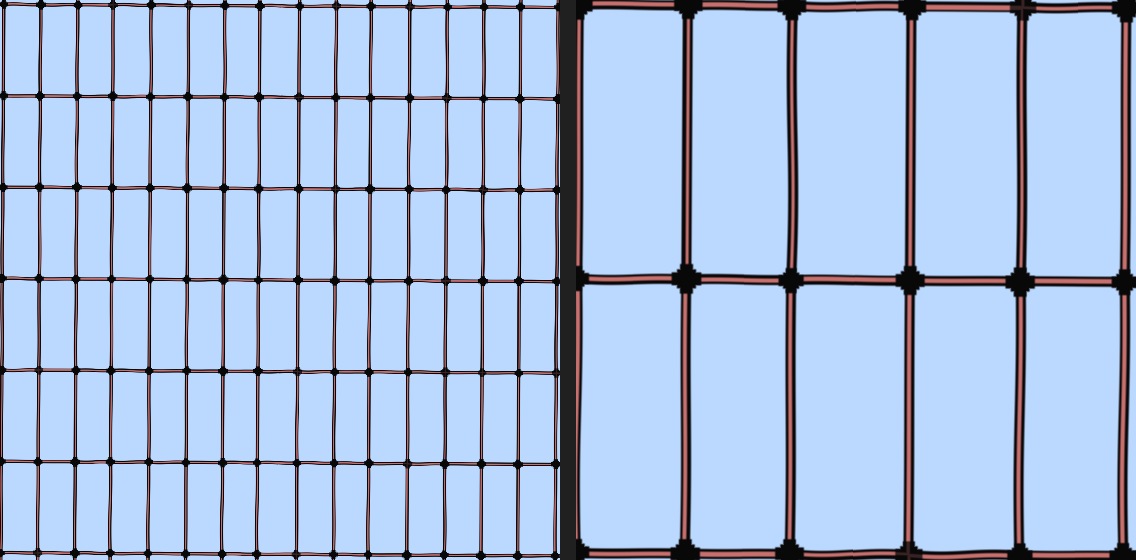
Left, the full canvas; right, a detail of the centre.
A three.js fragment shader for this pattern:

```glsl
// Slightly tilted wire grid of tall panes with reddish cores and black knots.
varying vec2 vUv;

const float PI = 3.14159265;
const vec2 PITCH = vec2(0.0660, 0.1632);
const vec2 FIRST_KNOT = vec2(0.0013, 0.0130);
const float TILT = 0.0056;
const float SOFT = 0.0008;

const vec3 SKY = vec3(0.735, 0.85, 1.0);
const vec3 CORE = vec3(0.78, 0.44, 0.43);
const vec3 INK = vec3(0.035, 0.03, 0.035);

float hash(vec2 cell, float seed) {
  return fract(sin(dot(cell, vec2(12.99, 78.23)) + seed * 37.7) * 4375.85);
}

// Coverage of a band with the given half width.
float band(float dist, float halfWidth, float soft) {
  return 1.0 - smoothstep(halfWidth - soft, halfWidth + soft, abs(dist));
}

// Uneven spacing of the upright wires.
float columnShift(float column) {
  float beat = max(cos(1.795 * (column - 3.25)), 0.0);
  return -0.0052 * beat * sin(PI * column / 15.0);
}

// Gentle bend of one wire segment, zero at both knots.
float bend(float along, vec2 segment, float seed) {
  float s = sin(2.0 * PI * along) + 0.6 * sin(PI * along);
  return 0.0014 * (hash(segment, seed) - 0.5) * s;
}

// Returns outline coverage in x and core coverage in y.
vec2 wire(float dist, vec2 segment, float seed, float coreHalf) {
  float slip = 0.0011 * (hash(segment, seed) - 0.5);
  float wear = mix(0.8, 1.15, hash(segment, seed + 1.0));
  return vec2(band(dist, 0.0030, SOFT),
              band(dist - slip, coreHalf * wear, SOFT));
}

float box(vec2 p, vec2 halfSize) {
  return band(p.x, halfSize.x, SOFT) * band(p.y, halfSize.y, SOFT);
}

// Square knot with four stubby arms.
float knot(vec2 p, float size) {
  vec2 arm = vec2(0.0082, 0.0036) * size;
  return max(box(p, vec2(0.0053 * size)), max(box(p, arm), box(p, arm.yx)));
}

void main() {
  // Tilted lattice: nearest knot and offset from it
  vec2 p = vUv + TILT * vec2(-vUv.y, vUv.x);
  vec2 grid = (p - FIRST_KNOT) / PITCH;
  vec2 node = floor(grid + 0.5);
  vec2 offset = (grid - node) * PITCH;
  offset.x -= columnShift(node.x);

  // Segments between knots
  vec2 upSegment = vec2(node.x, floor(grid.y));
  float acrossGrid = node.x + offset.x / PITCH.x;
  vec2 acrossSegment = vec2(floor(acrossGrid), node.y);
  float upDist = offset.x - bend(fract(grid.y), upSegment, 1.0);
  float acrossDist = offset.y - bend(fract(acrossGrid), acrossSegment, 2.0);

  // Wires
  vec2 upright = wire(upDist, upSegment, 3.0, 0.0011);
  vec2 level = wire(acrossDist, acrossSegment, 5.0, 0.0013);
  float outline = max(upright.x, level.x);
  float core = max(upright.y, level.y);
  vec3 color = mix(SKY, INK, outline);
  color = mix(color, CORE, core);

  // Knots, a few of them worn so the cores show faintly
  vec2 drift = 0.0012 * (vec2(hash(node, 7.0), hash(node, 8.0)) - 0.5);
  float size = mix(0.9, 1.08, hash(node, 9.0));
  float worn = step(0.85, hash(node, 10.0)) * core;
  color = mix(color, INK, knot(offset - drift, size) * (1.0 - 0.25 * worn));

  gl_FragColor = vec4(color, 1.0);
}
```
